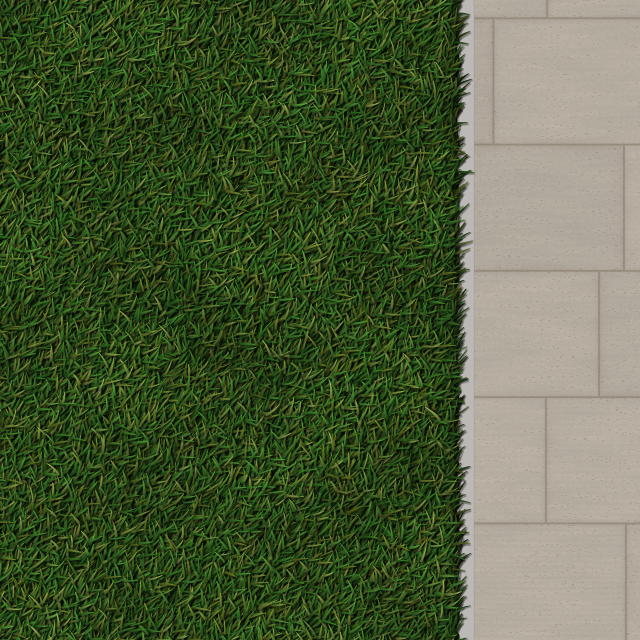
Give the GLSL for this texture, as a WebGL 1 fragment shader.

```glsl
precision highp float;
// A lawn seen from above beside a pale kerb and staggered stone paving.
// Grass is stacked jittered grids of tapered, bent blades, dark to light;
// stone uses staggered joints, layered sines and stretched cellular pits.
uniform vec2 u_resolution;

const float LAWN_EDGE = 0.716;
const float KERB_EDGE = 0.741;
const float ROW_HEIGHT = 0.1973;
const float TOP_JOINT = 0.9714;
const float CELL = 0.017;
const int LAYERS = 12;

vec2 hash2(vec2 p) {
  vec3 a = fract(p.xyx * vec3(0.1031, 0.1030, 0.0973));
  a += dot(a, a.yzx + 33.33);
  return fract((a.xx + a.yz) * a.zy);
}

// Distance to the nearest scattered point.
float cellular(vec2 p) {
  vec2 cell = floor(p);
  float nearest = 2.0;
  for (int j = -1; j <= 1; j++) {
    for (int i = -1; i <= 1; i++) {
      vec2 c = cell + vec2(float(i), float(j));
      nearest = min(nearest, length(c + hash2(c + 71.0) - p));
    }
  }
  return nearest;
}

// Soft patches from sines, about -1 to 1.
float patches(vec2 p) {
  float a = sin(p.x * 1.3 + 1.7 * sin(p.y * 0.9));
  float b = sin(p.y * 1.7 + 1.4 * sin(p.x * 1.1 + 2.0));
  return 0.5 * (a + b);
}

float line(float d, float halfWidth, float px) {
  return 1.0 - smoothstep(halfWidth - px, halfWidth + px, abs(d));
}

// Horizontal place of the upright joint in each paving row, from the top.
float uprightJoint(float row) {
  if (row < 0.5) return 0.855;
  if (row < 1.5) return 0.771;
  if (row < 2.5) return 0.975;
  if (row < 3.5) return 0.936;
  if (row < 4.5) return 0.853;
  return 0.978;
}

vec3 paving(vec2 p, float px) {
  float rowPos = (TOP_JOINT - p.y) / ROW_HEIGHT + 1.0;
  float row = floor(rowPos);
  float joint = uprightJoint(row);
  vec2 tile = vec2(step(joint, p.x), row);
  vec2 rnd = hash2(tile + 13.0);
  vec3 stone = vec3(0.705, 0.670, 0.625) * (0.985 + 0.035 * rnd.x);

  // Sawn grooves, clouded tone and fine grain
  float warp = patches(p * vec2(22.0, 55.0) + rnd * 9.0);
  float grooves = sin(p.y * 760.0 + warp * 0.8) * (0.3 + 0.7 * rnd.y);
  float streaks = patches(vec2(p.x * 28.0, p.y * 240.0) + rnd * 20.0);
  float grain = hash2(floor(p * vec2(330.0, 512.0))).x - 0.5;
  stone *= 1.0 + 0.008 * grooves + 0.013 * streaks + 0.012 * warp + 0.025 * grain;

  // Sparse elongated pits
  vec2 pitSpace = p * vec2(85.0, 210.0);
  float pit = 1.0 - smoothstep(0.06, 0.24, cellular(pitSpace));
  stone *= 1.0 - 0.10 * pit * smoothstep(0.0, 0.8, streaks + 0.3);

  // Joints with a faint stain around them
  float dRow = (fract(rowPos + 0.5) - 0.5) * ROW_HEIGHT;
  float dUp = p.x - joint;
  float seam = max(line(dRow, 0.0014, px), line(dUp, 0.0014, px));
  float stain = exp(-min(abs(dRow), abs(dUp)) * 230.0);
  stone *= 1.0 - 0.07 * stain;
  return mix(stone, vec3(0.555, 0.505, 0.430), 0.65 * seam);
}

vec3 bladeColour(vec2 rnd, float height) {
  vec3 green = mix(vec3(0.19, 0.43, 0.12), vec3(0.30, 0.56, 0.20), rnd.x);
  vec3 olive = mix(vec3(0.35, 0.42, 0.10), vec3(0.55, 0.62, 0.29), rnd.x);
  float dry = smoothstep(0.38, 0.85, rnd.y);
  return mix(green, olive, dry) * mix(0.42, 1.12, height);
}

// Draws one blade and its small shadow over the colour beneath.
vec3 addBlade(vec3 under, vec2 q, vec2 dir, float len, float bend,
              float width, vec3 tint, float px) {
  float t = dot(q, dir) / len;
  float side = dot(q, vec2(-dir.y, dir.x)) - bend * len * t * t;
  float span = smoothstep(-0.04, 0.08, t) * (1.0 - smoothstep(0.9, 1.03, t));
  float taper = width * (1.0 - 0.85 * t * t);
  float shadow = 1.0 - smoothstep(0.0, width * 1.6, abs(side + width) - taper);
  float body = 1.0 - smoothstep(-px, px, abs(side) - taper);
  float sheen = 0.92 + 0.16 * smoothstep(-width, width, side);
  under *= 1.0 - 0.32 * shadow * span;
  return mix(under, tint * sheen * mix(0.55, 1.12, clamp(t, 0.0, 1.0)), body * span);
}

vec3 lawn(vec3 col, vec2 p, float px) {
  float tone = 1.0 + 0.09 * patches(p * 13.0) + 0.05 * patches(p * 31.0 + 4.0);
  for (int k = 0; k < LAYERS; k++) {
    float layer = float(k);
    float height = layer / float(LAYERS - 1);
    vec2 shift = hash2(vec2(layer, 5.0)) * CELL;
    vec2 home = floor((p + shift) / CELL);
    for (int j = -1; j <= 1; j++) {
      for (int i = -1; i <= 1; i++) {
        vec2 cell = home + vec2(float(i), float(j));
        vec2 a = hash2(cell + layer * 37.0);
        vec2 b = hash2(cell + layer * 37.0 + 301.0);
        vec2 c = hash2(cell + layer * 37.0 + 617.0);
        float angle = 1.0 + (b.x - 0.5) * mix(0.6, 2.5, height * height);
        vec2 dir = vec2(cos(angle), sin(angle));
        float len = mix(0.017, 0.031, b.y);
        vec2 root = (cell + a) * CELL - shift - 0.5 * len * dir;
        if (root.x < LAWN_EDGE - 0.003) {
          float rim = smoothstep(LAWN_EDGE - 0.025, LAWN_EDGE, root.x);
          vec3 tint = bladeColour(c, height) * tone * (1.0 - 0.4 * rim);
          float width = mix(0.0013, 0.0022, a.y);
          col = addBlade(col, p - root, dir, len, (c.x - 0.5) * 0.5, width, tint, px);
        }
      }
    }
  }
  return col;
}

void main() {
  vec2 p = gl_FragCoord.xy / u_resolution;
  float px = 0.7 / min(u_resolution.x, u_resolution.y);

  // Paving, kerb, then soil and grass
  vec3 kerb = vec3(0.735, 0.720, 0.710);
  vec3 col = mix(kerb, paving(p, px), smoothstep(KERB_EDGE - px, KERB_EDGE + px, p.x));
  col *= 1.0 - 0.07 * line(p.x - KERB_EDGE, 0.001, px);
  float soilEdge = LAWN_EDGE + 0.002 * sin(p.y * 170.0 + 2.0 * sin(p.y * 67.0));
  col = mix(vec3(0.075, 0.145, 0.018), col, smoothstep(soilEdge - px, soilEdge + px, p.x));
  if (p.x < LAWN_EDGE + 0.04) col = lawn(col, p, px);
  gl_FragColor = vec4(col, 1.0);
}
```
